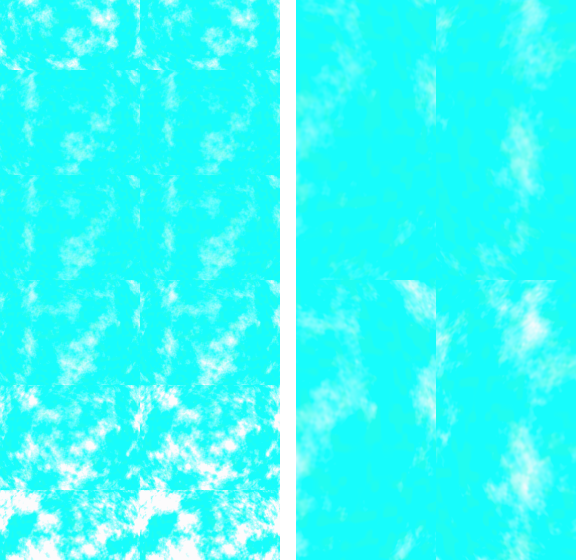
Left, the full canvas; right, a detail of the centre.
Give the GLSL for this texture, as a Shadertoy shader.

```glsl
#define TILE vec2(0.5, 0.375)         // tile size in canvas widths
#define SKY vec3(0.09, 0.99, 0.99)
#define SKY_SHADE vec3(0.13, 0.99, 0.94)
#define CLOUD vec3(0.99, 0.985, 0.99)
#define CLOUD_SCALE 4.3
#define EDGE_WARP 0.9                 // squeeze towards the tile borders
#define COLUMN_STEP 0.3               // phase lag between columns
#define DRIFT 0.28                    // cloud change per row
#define COVER_RATE 0.8
#define CLEAR_PHASE 0.45              // phase with the clearest sky
#define ROUGHNESS 0.68                // strength of each finer octave
#define SAMPLES 2

float hash(vec3 p) {
    return fract(sin(dot(p, vec3(127.1, 311.7, 74.7))) * 43758.5453);
}

float noise(vec3 p) {
    vec3 i = floor(p), f = fract(p);
    f = f * f * (3.0 - 2.0 * f);
    vec2 e = vec2(0.0, 1.0);
    vec4 front = vec4(hash(i), hash(i + e.yxx), hash(i + e.xyx), hash(i + e.yyx));
    vec4 back = vec4(hash(i + e.xxy), hash(i + e.yxy), hash(i + e.xyy), hash(i + e.yyy));
    vec4 slice = mix(front, back, f.z);
    vec2 row = mix(slice.xz, slice.yw, f.x);
    return mix(row.x, row.y, f.y);
}

// Layered noise; depth advances equally in every octave
float fbm(vec2 p, float depth) {
    float sum = 0.0, total = 0.0, amplitude = 1.0;
    mat2 turn = mat2(0.8, 0.6, -0.6, 0.8) * 2.0;
    for (int i = 0; i < 5; i++) {
        sum += amplitude * noise(vec3(p, depth + 7.3 * float(i)));
        total += amplitude;
        amplitude *= ROUGHNESS;
        p = turn * p + 13.7;
    }
    return sum / total;
}

vec3 cloudTiles(vec2 uv) {
    vec2 cell = uv / TILE;
    vec2 id = floor(cell);
    vec2 p = (fract(cell) - 0.5) * TILE / TILE.y;
    p *= 1.0 + EDGE_WARP * dot(p, p);

    // Each tile is a moment of the same slowly changing sky
    float phase = id.y - COLUMN_STEP * id.x;
    float cover = 0.5 - 0.5 * cos((phase - CLEAR_PHASE) * COVER_RATE);
    vec2 q = p * CLOUD_SCALE + 21.0;
    float depth = phase * DRIFT + 5.0;

    // More cover lowers the threshold and hardens the clouds
    float threshold = mix(0.55, 0.41, cover);
    float gain = mix(2.5, 6.2, cover);
    float density = clamp((fbm(q, depth) - threshold) * gain, 0.0, 1.0);

    float mottle = smoothstep(0.5, 0.75, noise(vec3(q * 6.0, depth)));
    return mix(mix(SKY, SKY_SHADE, mottle), CLOUD, density);
}

void mainImage(out vec4 fragColor, in vec2 fragCoord) {
    // Average a small grid of samples to smooth the seams
    vec3 color = vec3(0.0);
    for (int y = 0; y < SAMPLES; y++) {
        for (int x = 0; x < SAMPLES; x++) {
            vec2 offset = (vec2(x, y) + 0.5) / float(SAMPLES) - 0.5;
            vec2 uv = (fragCoord + offset - 0.5 * iResolution.xy) / iResolution.x;
            color += cloudTiles(uv);
        }
    }
    fragColor = vec4(color / float(SAMPLES * SAMPLES), 1.0);
}
```
